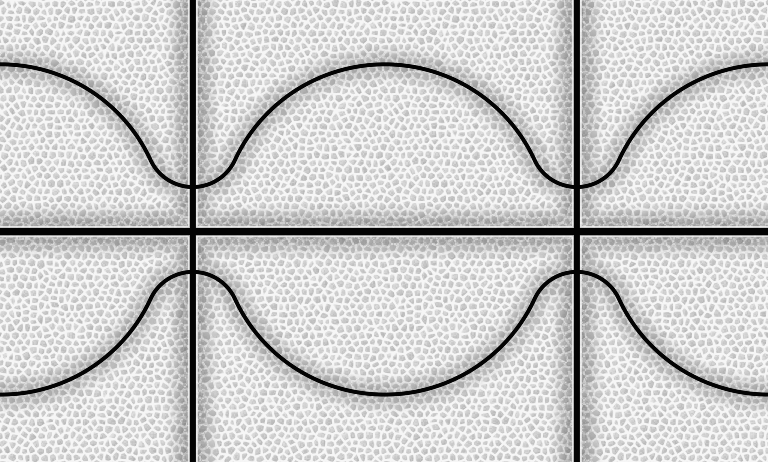
Reproduce this pattern procedurally as a WebGL 1 fragment shader.

```glsl
precision highp float;
// Pebbled white leather panels split by straight black seams, with a wavy cord
// of tangent arcs mirrored above and below the middle seam.
// Pebbles are jittered Voronoi cells; seams and cord are distance fields.
uniform vec2 u_resolution;

// Lengths are in panel widths; two panels span the canvas.
const float PANELS = 2.0;
const vec2 SEAM_CENTER = vec2(0.002, -0.0015);
const float CORD_MID_Y = 0.004;
const float BIG_RADIUS = 0.430;
const float SMALL_RADIUS = 0.121;
const float CORD_HALF = 0.0052;
const float SEAM_V_HALF = 0.0080;
const float SEAM_H_HALF = 0.0099;
const float RIM_WIDTH = 0.0050;
const float SEAM_SHADOW_WIDTH = 0.068;
const float CORD_SHADOW_WIDTH = 0.052;
const float SEAM_SHADOW = 0.24;
const float CORD_SHADOW = 0.17;
const float PEBBLES = 48.0;        // pebbles across one panel
const float ROW_HEIGHT = 0.90;     // pebble row pitch against column pitch
const float JITTER = 0.62;
const float GRAIN_CELLS = 256.0;
const float GRAIN = 0.07;

const vec3 INK = vec3(0.01);
const vec3 GAP = vec3(0.965);
const vec3 PEBBLE = vec3(0.80);
const vec3 RIM = vec3(0.97);

float hash(vec2 p) {
  vec3 q = fract(vec3(p.xyx) * 0.1031);
  q += dot(q, q.yzx + 33.33);
  return fract((q.x + q.y) * q.z);
}

// Signed gap to the cell border (x), offset from the cell centre (yz), id (w).
vec4 pebbleCell(vec2 p) {
  p *= vec2(PEBBLES, PEBBLES / ROW_HEIGHT);
  vec2 base = floor(p);
  float nearest = 9.0;
  float second = 9.0;
  vec2 toCenter = vec2(0.0);
  float id = 0.0;
  for (int j = -2; j <= 2; j++) {
    for (int i = -2; i <= 2; i++) {
      vec2 cell = base + vec2(float(i), float(j));
      vec2 key = vec2(mod(cell.x, PEBBLES), cell.y + 200.0);
      vec2 jitter = vec2(hash(key), hash(key + 71.7)) - 0.5;
      float stagger = 0.5 * mod(cell.y, 2.0);
      vec2 d = cell + 0.5 + vec2(stagger, 0.0) + JITTER * jitter - p;
      d.y *= ROW_HEIGHT;
      float len = length(d);
      if (len < nearest) {
        second = nearest;
        nearest = len;
        toCenter = d;
        id = hash(key + 19.3);
      } else {
        second = min(second, len);
      }
    }
  }
  return vec4(second - nearest, toCenter, id);
}

// Distance to the cord: a big arc about the panel centre, tangent to a small
// arc centred on the vertical seam. The line of centres divides the two.
float cordDistance(vec2 p) {
  vec2 q = abs(p);
  float reach = BIG_RADIUS + SMALL_RADIUS;
  vec2 smallCenter = vec2(0.5, sqrt(reach * reach - 0.25));
  if (q.x * smallCenter.y < q.y * smallCenter.x) {
    return abs(length(q) - BIG_RADIUS);
  }
  return abs(length(q - smallCenter) - SMALL_RADIUS);
}

float falloff(float d, float width) {
  return 1.0 - smoothstep(0.0, width, d);
}

float stroke(float d, float px) {
  return 1.0 - smoothstep(-0.5 * px, 0.5 * px, d);
}

void main() {
  float px = PANELS / u_resolution.x;
  vec2 p = (gl_FragCoord.xy - 0.5 * u_resolution) * px;
  vec2 local = p - SEAM_CENTER;
  local.x = fract(local.x + 0.5) - 0.5;

  // Distances measured from the edge of each black line
  float seamV = 0.5 - abs(local.x) - SEAM_V_HALF;
  float seamH = abs(local.y) - SEAM_H_HALF;
  float seam = min(seamV, seamH);
  float cord = cordDistance(vec2(local.x, p.y - CORD_MID_Y)) - CORD_HALF;

  // Pebbled ground, each pebble a little darker toward its lower right
  vec4 cell = pebbleCell(p);
  float body = smoothstep(0.12, 0.42, cell.x);
  float shade = 0.07 * dot(cell.yz, vec2(-1.0, 1.0)) + 0.05 * (cell.w - 0.5);
  vec3 color = mix(GAP, PEBBLE - shade, body);

  // Grainy soft shadows beside the lines
  float shadow = SEAM_SHADOW * max(falloff(seamV, SEAM_SHADOW_WIDTH),
                                   falloff(seamH, SEAM_SHADOW_WIDTH));
  shadow = max(shadow, CORD_SHADOW * falloff(cord, CORD_SHADOW_WIDTH));
  float grain = hash(floor(p * GRAIN_CELLS) + 700.0) - 0.5;
  color *= 1.0 - shadow * (1.0 + 0.8 * grain);
  color += GRAIN * grain * body;

  // Light rim, then black seams and cord
  color = mix(color, RIM, 0.8 * stroke(seam - RIM_WIDTH, px));
  color = mix(color, INK, stroke(min(seam, cord), px));
  gl_FragColor = vec4(clamp(color, 0.0, 1.0), 1.0);
}
```
